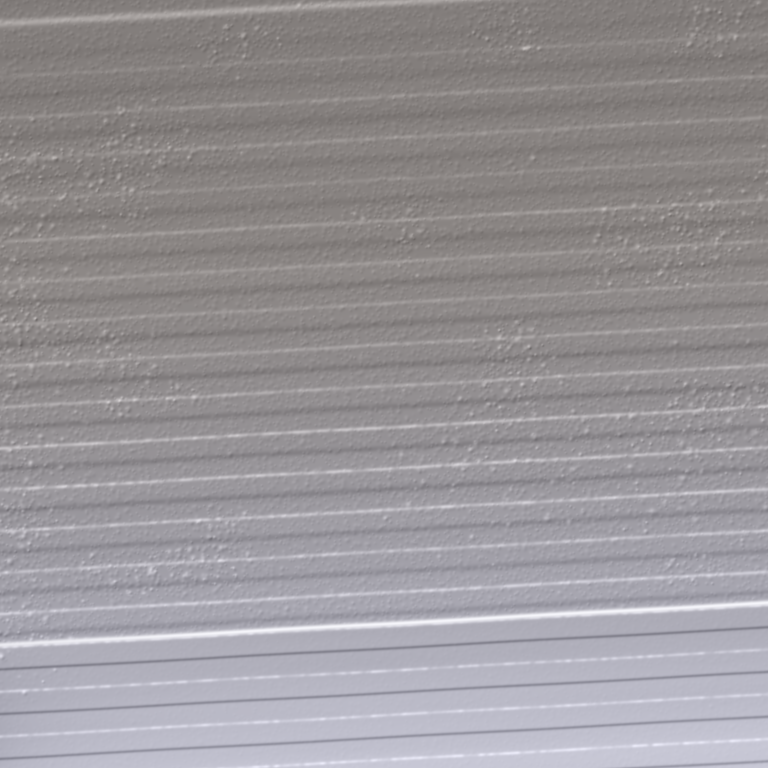
This texture is drawn by a WebGL 1 fragment shader. Its source:

```glsl
precision highp float;
// Brushed grey ribbed sheet with slanted grooves, a bright seam and clustered blisters.

uniform vec2 u_resolution;

const float SLOPE = 0.055;
const float SEAM = 0.840;
const float TOP_SEAM = 0.031;
const float UPPER_PHASE = 0.638;
const float UPPER_PITCH = 0.0538;

float hash(vec2 p) {
  vec3 q = fract(p.xyx * vec3(0.1031, 0.1030, 0.0973));
  q += dot(q, q.yzx + 33.33);
  return fract((q.x + q.y) * q.z);
}

float valueNoise(vec2 p) {
  vec2 cell = floor(p);
  vec2 f = fract(p);
  f = f * f * (3.0 - 2.0 * f);
  float low = mix(hash(cell), hash(cell + vec2(1.0, 0.0)), f.x);
  float high = mix(hash(cell + vec2(0.0, 1.0)), hash(cell + 1.0), f.x);
  return mix(low, high, f.y);
}

// Soft line profile that never gets thinner than a pixel.
float softLine(float dist, float width, float pixel) {
  float w2 = width * width + 0.2 * pixel * pixel;
  return exp(-dist * dist / w2);
}

// Signed distance to the nearest line of a repeating set.
float repeatDistance(float s, float phase, float pitch) {
  return (fract((s - phase) / pitch + 0.5) - 0.5) * pitch;
}

// Cellular blisters lit from the upper left; density is the chance per cell.
float blisters(vec2 p, float scale, float density, float radius, float lift) {
  vec2 q = p * scale;
  vec2 cell = floor(q);
  float shade = 0.0;
  for (int j = -1; j <= 1; j++) {
    for (int i = -1; i <= 1; i++) {
      vec2 id = cell + vec2(float(i), float(j));
      vec2 jitter = vec2(hash(id + 17.3), hash(id + 71.9));
      float size = radius * mix(0.6, 1.25, hash(id + 41.7));
      vec2 d = (q - id - jitter) / size;
      float present = smoothstep(0.0, 0.12, density - hash(id + 5.1));
      float relief = dot(d, vec2(-0.75, 0.85)) + lift;
      shade += present * relief * exp(-1.3 * dot(d, d));
    }
  }
  return shade;
}

// Light ridges and dark grooves, half a pitch apart.
float ribs(float s, float phase, float pitch, vec2 widths, vec2 strengths, float pixel) {
  float ridge = softLine(repeatDistance(s, phase, pitch), widths.x, pixel);
  float groove = softLine(repeatDistance(s, phase + 0.5 * pitch, pitch), widths.y, pixel);
  return strengths.x * ridge - strengths.y * groove;
}

vec3 sheetColor(float depth) {
  float grey = 0.487 + 0.09 * depth + 0.18 * depth * depth * depth;
  vec3 warm = vec3(0.018, -0.002, -0.010);
  vec3 cool = vec3(-0.010, -0.010, 0.044);
  return vec3(grey) + mix(warm, cool, smoothstep(0.3, 1.05, depth));
}

// Blister density: a pitted left edge, small patches and a looser band at the right.
float wearMask(vec2 p, float depth) {
  float patches = smoothstep(0.66, 0.9, valueNoise(p * vec2(8.0, 13.0) + 3.7));
  float band = smoothstep(0.4, 0.65, p.x) * softLine(depth - 0.64, 0.1, 0.0);
  float leftEdge = exp(-p.x * p.x / 0.005);
  leftEdge *= smoothstep(0.04, 0.12, p.y) * (1.0 - smoothstep(0.75, 0.9, p.y));
  float fade = 1.0 - smoothstep(0.76, 0.84, depth);
  return clamp(fade * (0.5 * patches + 0.22 * band) + 0.45 * leftEdge, 0.0, 0.7);
}

void main() {
  vec2 p = gl_FragCoord.xy / u_resolution;
  float pixel = 1.0 / u_resolution.y;

  // Depth runs downward, across the slanted ribs.
  float depth = 1.0 - p.y + SLOPE * p.x;
  float s = depth + 0.0003 * sin(p.x * 19.0 + depth * 23.0);
  float lower = smoothstep(-pixel, pixel, s - SEAM);

  // Base gradient with faint streaks along the ribs.
  vec3 color = sheetColor(depth) + 0.01 * lower;
  color += 0.02 * (valueNoise(vec2(p.x * 2.0, s * 45.0)) - 0.5);
  color -= 0.05 * exp(-p.x / 0.06) * smoothstep(0.8, 0.95, depth);

  // Ribs sharpen downward; individual ridges differ in strength.
  float index = floor((s - UPPER_PHASE) / UPPER_PITCH + 0.5);
  float sharpness = smoothstep(0.15, 0.65, depth);
  float ridge = mix(0.075, 0.16, sharpness) * mix(0.6, 1.1, hash(vec2(index, 9.0)));
  ridge *= mix(0.5, 1.25, valueNoise(vec2(p.x * 130.0, index * 3.1)));
  vec2 widths = mix(vec2(0.0028, 0.0065), vec2(0.0025, 0.0040), sharpness);
  vec2 strengths = vec2(ridge, mix(0.03, 0.075, sharpness));
  float upperRibs = ribs(s, UPPER_PHASE, UPPER_PITCH, widths, strengths, pixel);
  upperRibs *= smoothstep(0.055, 0.085, s);
  float broken = mix(0.03, 0.16, valueNoise(vec2(p.x * 150.0, s * 12.0)));
  float lowerRibs = ribs(s, 0.901, 0.058, vec2(0.0022, 0.0020), vec2(broken, 0.17), pixel);
  color += mix(upperRibs, lowerRibs, lower);

  // Fine relief everywhere, larger blisters where worn.
  float wear = wearMask(p, depth);
  float grain = blisters(p, 150.0, 0.85, 0.45, 0.05);
  color += grain * (0.065 + 0.08 * wear) * (1.0 - 0.75 * lower);
  color += 0.18 * blisters(p + 0.37, 72.0, 0.05 * (1.0 - lower) + wear, 0.27, 0.35);

  // Bright seam and the softer one near the top.
  float seam = softLine(s - SEAM, 0.0034, pixel);
  color = mix(color, vec3(0.96, 0.96, 0.98), seam * mix(0.85, 1.0, smoothstep(0.0, 0.3, p.x)));
  color += 0.16 * softLine(s - TOP_SEAM, 0.005, pixel);
  gl_FragColor = vec4(clamp(color, 0.0, 1.0), 1.0);
}
```
